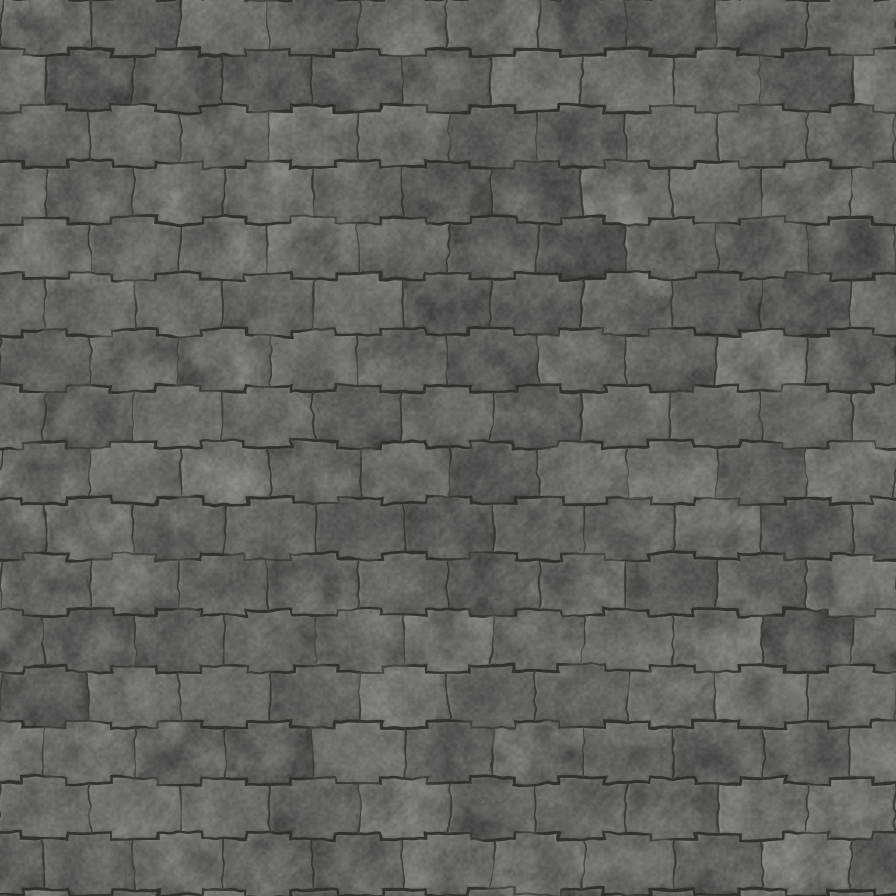
Give the GLSL for this texture, as a WebGL 1 fragment shader.

```glsl
precision highp float;
// Worn grey interlocking paving stones: 10 across, 16 rows, notched edges, thin dark joints.

uniform vec2 u_resolution;

float hash(vec2 p) {
  vec3 q = fract(p.xyx * vec3(0.1031, 0.1030, 0.0973));
  q += dot(q, q.yzx + 33.33);
  return fract((q.x + q.y) * q.z);
}

// Value noise that repeats after `period` lattice cells.
float noise(vec2 p, float period) {
  vec2 i = floor(p), f = fract(p);
  f = f * f * (3.0 - 2.0 * f);
  vec2 a = mod(i, period), b = mod(i + 1.0, period);
  return mix(mix(hash(a), hash(vec2(b.x, a.y)), f.x),
             mix(hash(vec2(a.x, b.y)), hash(b), f.x), f.y);
}

float fbm(vec2 uv, float freq, vec2 shift) {
  float sum = 0.0, amp = 0.5;
  for (int i = 0; i < 4; i++) {
    sum += amp * noise(uv * freq + shift, freq);
    freq *= 2.0;
    amp *= 0.6;
  }
  return sum / 1.088;
}

// Alternate rows are shifted by half a stone.
float rowShift(float row) {
  return 0.5 - 0.5 * mod(row, 2.0);
}

void main() {
  vec2 uv = gl_FragCoord.xy / u_resolution;
  float px = 1.0 / min(u_resolution.x, u_resolution.y);
  vec2 grid = vec2(10.0, 16.0);

  // Uneven laying and chipped outlines
  vec2 p = uv * grid - vec2(0.0, 0.0625);
  p += 0.06 * (vec2(noise(uv * 20.0, 20.0), noise(uv * 24.0 + 7.0, 24.0)) - 0.5);
  p += 0.035 * (vec2(noise(uv * 110.0, 110.0), noise(uv * 100.0 + 31.0, 100.0)) - 0.5);

  // Owner stone: each row boundary is a square wave
  float notch = 0.056;
  float bound = floor(p.y + 0.5);
  float wave = abs(fract(p.x - rowShift(bound)) - 0.5) < 0.25 ? -notch : notch;
  float row = p.y < bound + wave ? bound - 1.0 : bound;
  float along = p.x - rowShift(row);
  vec2 id = mod(vec2(floor(along), row), grid);
  vec2 q = vec2(fract(along) - 0.5, p.y - row - 0.5);

  // Distance inward from the edge of a wide box joined to a tall one
  vec2 h = abs(q);
  vec2 wide = (vec2(0.5, 0.5 - notch) - h) / grid;
  vec2 tall = (vec2(0.25, 0.5 + notch) - h) / grid;
  float edge = max(min(wide.x, wide.y), min(tall.x, tall.y));
  float upright = step(wide.x, wide.y) * step(0.3, h.x);

  // Stone face: own tone, blotches, slanted scuffs and grain
  vec2 shift = floor(id * vec2(7.0, 11.0));
  float tone = 0.397 + 0.095 * (hash(id + 3.7) - 0.5);
  float blotch = fbm(uv, 26.0, shift);
  tone += (0.17 + 0.12 * hash(id + 41.3)) * (blotch - 0.5);
  tone -= 0.05 * smoothstep(0.58, 0.8, noise(uv * 38.0 + shift.yx, 38.0)) * hash(id + 17.1);
  vec2 slant = vec2(uv.x + uv.y, 3.0 * (uv.y - uv.x)) * 50.0;
  float scuff = noise(slant + shift, 50.0);
  tone += 0.045 * hash(id + 63.9) * (scuff - 0.45);
  tone += 0.05 * (noise(uv * 256.0, 256.0) - 0.5);
  tone += 0.03 * (noise(uv * 420.0 + 9.0, 420.0) - 0.5);

  // Lit upper and left rims, shaded lower and right rims
  float wear = noise(uv * 34.0 + 13.0, 34.0);
  float lit = mix(sign(q.y), -sign(q.x), upright);
  float rim = 1.0 - smoothstep(0.001, 0.0055, edge);
  tone += rim * (lit > 0.0 ? 0.05 * wear : -0.035 * wear);

  // Joints: finer and fainter on the upright sides, worn in places
  float width = mix(0.0014, 0.0009, upright) * (0.65 + 0.7 * wear);
  float joint = 1.0 - smoothstep(width - 0.6 * px, width + 0.7 * px, edge);
  joint *= mix(0.95, 0.8, upright) * (0.65 + 0.35 * smoothstep(0.15, 0.5, wear));

  vec3 stone = tone * vec3(1.015, 1.0, 0.955);
  gl_FragColor = vec4(mix(stone, vec3(0.185, 0.18, 0.155), joint), 1.0);
}
```
